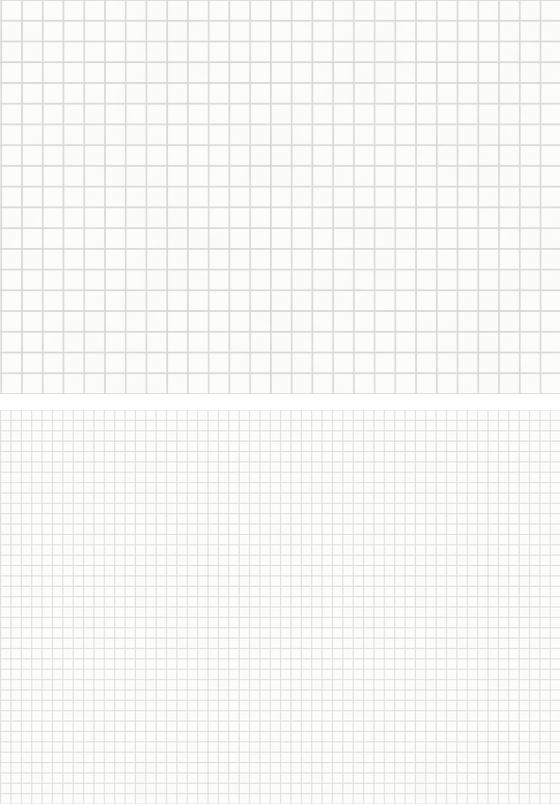
Top, the tile; bottom, the same tile 2 across and 2 down.
This pattern is drawn by a Shadertoy shader. Its source:

```glsl
// Squared paper: 27 by 19 cells of soft grey ruling on warm white stock.
// Lines are distances to the nearest grid coordinate; uneven ink and paper
// mottle come from a per-line hash and layered sines that wrap at the edges.

const float TAU = 6.2831853;
const vec2 CELLS = vec2(27.0, 19.0);

float hash(float n) {
    return fract(sin(n * 12.99 + 4.1) * 4375.85);
}

// Whole-number frequencies keep the mottle periodic over the canvas.
float mottle(vec2 uv) {
    vec2 a = uv * TAU;
    float sum = 0.0;
    float amp = 0.5;
    vec2 freq = vec2(3.0, 2.0);
    for (int i = 0; i < 4; i++) {
        float phase = float(i) * 1.7;
        sum += amp * sin(freq.x * a.x + phase + 1.5 * sin(freq.y * a.y + phase));
        freq = freq.yx * 2.0 + vec2(1.0, 3.0);
        amp *= 0.6;
    }
    return sum;
}

// Ink of the ruling nearest to coord, varying gently along its length.
float ruling(float coord, float along, float count, float pixel, float seed) {
    float id = mod(floor(coord + 0.5), count);
    float dist = abs(fract(coord + 0.5) - 0.5);
    float soft = max(0.031, 0.5 * pixel);
    float ink = 1.0 - smoothstep(0.043 - soft, 0.043 + soft, dist);
    float phase = TAU * hash(id + seed);
    float wear = 0.04 * sin(TAU * 5.0 * along + phase)
               + 0.03 * sin(TAU * 17.0 * along + 2.0 * phase);
    return ink * (0.88 + 0.12 * hash(id + seed + 40.0) + wear);
}

void mainImage(out vec4 fragColor, in vec2 fragCoord) {
    vec2 uv = fragCoord / iResolution.xy;
    vec2 grid = uv * CELLS - vec2(0.06, 0.0);
    vec2 pixel = CELLS / iResolution.xy;

    // Paper
    vec3 color = vec3(0.987, 0.987, 0.982) + 0.003 * mottle(uv);

    // Ruling: the darker of the two directions, so crossings stay flat
    float vertical = ruling(grid.x, uv.y, CELLS.x, pixel.x, 3.0);
    float horizontal = ruling(grid.y, uv.x, CELLS.y, pixel.y, 71.0);
    float ink = max(vertical, horizontal) + 0.12 * vertical * horizontal;
    color = mix(color, vec3(0.852, 0.852, 0.846), ink);

    fragColor = vec4(color, 1.0);
}
```
